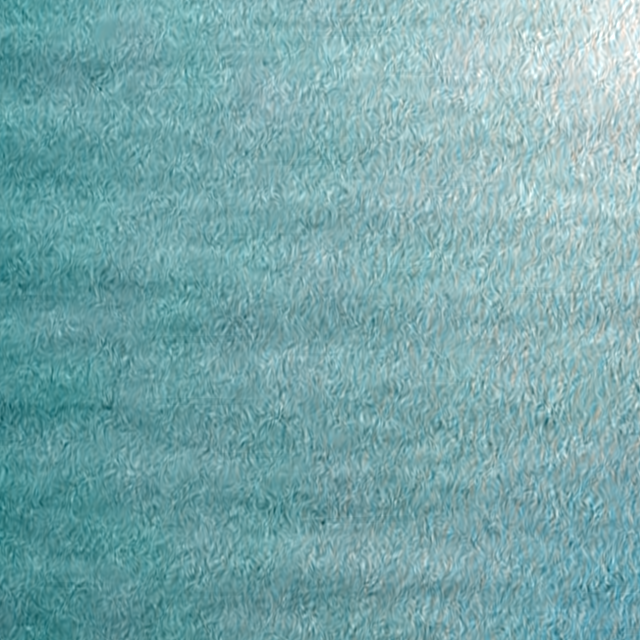
Reproduce this texture procedurally as a three.js fragment shader.

```glsl
// Brushed teal paper with short curly fibres, faint streaks and a pale glow at the upper right.
varying vec2 vUv;

const float PI = 3.14159;

const vec3 DEEP_TEAL = vec3(0.19, 0.51, 0.52);
const vec3 SOFT_TEAL = vec3(0.435, 0.635, 0.65);
const vec3 GREY_TEAL = vec3(0.56, 0.70, 0.71);
const vec3 SKY_BLUE = vec3(0.34, 0.60, 0.67);
const vec3 PALE_GLOW = vec3(0.96, 0.97, 0.96);

vec3 hash3(vec2 p) {
  vec3 q = vec3(dot(p, vec2(127.1, 311.7)),
                dot(p, vec2(269.5, 183.3)),
                dot(p, vec2(419.2, 371.9)));
  return fract(sin(q) * 43758.5);
}

// Cellular noise: each cell scatters one small wave packet.
// lean tilts the ridges off vertical, spread randomises the tilt.
float fibres(vec2 p, float lean, float spread, float waves, float seed) {
  vec2 cell = floor(p);
  float total = 0.0;
  for (int y = -1; y <= 1; y++) {
    for (int x = -1; x <= 1; x++) {
      vec2 id = cell + vec2(float(x), float(y));
      vec3 rnd = hash3(id + seed);
      vec2 d = p - id - rnd.xy;
      float tilt = lean + (rnd.z - 0.5) * 2.0 * spread;
      float across = dot(d, vec2(cos(tilt), -sin(tilt)));
      float fade = max(0.0, 1.0 - dot(d, d));
      float phase = 2.0 * PI * fract(rnd.z * 17.0 + rnd.x * 5.0);
      total += fade * fade * cos(across * waves * 2.0 * PI + phase);
    }
  }
  return total;
}

// Broad colour wash from teal at the left to grey and blue at the right.
vec3 wash(vec2 uv) {
  vec3 color = mix(DEEP_TEAL, SOFT_TEAL, smoothstep(-0.3, 0.42, uv.x));
  color = mix(color, GREY_TEAL, smoothstep(0.3, 1.0, uv.x));
  color += 0.09 * (uv.y - 0.48);
  float blueCorner = 1.0 - smoothstep(0.0, 0.42, length(uv - vec2(1.0, 0.0)));
  color = mix(color, SKY_BLUE, 0.6 * blueCorner);
  float halo = length((uv - vec2(1.02, 0.96)) * vec2(1.0, 1.3));
  color = mix(color, PALE_GLOW, 0.5 * exp(-halo * halo * 6.0));
  return mix(color, PALE_GLOW, 0.65 * exp(-halo * halo * 70.0));
}

// Horizontal brush streaks with a few thin dark scratches.
float streaks(vec2 uv) {
  float broad = fibres(uv * vec2(2.5, 11.0), PI * 0.5, 0.3, 0.6, 11.0);
  float thin = fibres(uv * vec2(6.0, 38.0), PI * 0.5, 0.15, 0.7, 23.0);
  float scratch = smoothstep(0.7, 1.4, thin);
  return 0.034 * broad + 0.02 * thin - 0.05 * scratch;
}

// Curly relief of mixed sizes, more upright towards the right.
float relief(vec2 uv) {
  vec2 bend = 0.002 * sin(uv.yx * vec2(83.0, 71.0) + 3.0 * sin(uv * 37.0));
  vec2 p = uv + bend;
  float spread = mix(1.4, 0.8, uv.x);
  float curls = fibres(p * vec2(96.0, 68.0), 0.25, spread, 0.9, 37.0);
  float fine = fibres(p * vec2(150.0, 105.0), 0.2, 1.3, 0.85, 53.0);
  float clumps = fibres(p * vec2(52.0, 44.0), 0.4, PI, 0.8, 61.0);
  float patches = fibres(uv * 19.0, 0.0, PI, 0.6, 71.0);
  float grain = 0.064 * curls + 0.05 * fine + 0.028 * clumps;
  return grain * (1.0 + 0.35 * patches) * mix(0.85, 1.15, uv.x);
}

// Sparse coloured glints: cyan against warm, stronger at the right.
vec3 glints(vec2 uv) {
  float hue = fibres(uv * vec2(70.0, 42.0), 0.2, 0.7, 0.7, 89.0);
  float green = fibres(uv * 8.0, 0.0, PI, 0.5, 97.0);
  float strength = mix(0.015, 0.05, smoothstep(0.2, 1.0, uv.x));
  vec3 warmCool = vec3(1.0, -0.1, -0.55) * hue * strength;
  vec3 tealPatch = vec3(-1.0, 0.1, -0.1) * green * 0.028 * (1.0 - 0.6 * uv.x);
  return warmCool + tealPatch;
}

void main() {
  vec3 color = wash(vUv);
  float mottle = 0.026 * fibres(vUv * vec2(20.0, 30.0), 0.5, PI, 0.6, 113.0);
  float light = relief(vUv) + streaks(vUv) + mottle;
  color += light * vec3(1.08, 0.95, 0.93) + glints(vUv);
  gl_FragColor = vec4(clamp(color, 0.0, 1.0), 1.0);
}
```
